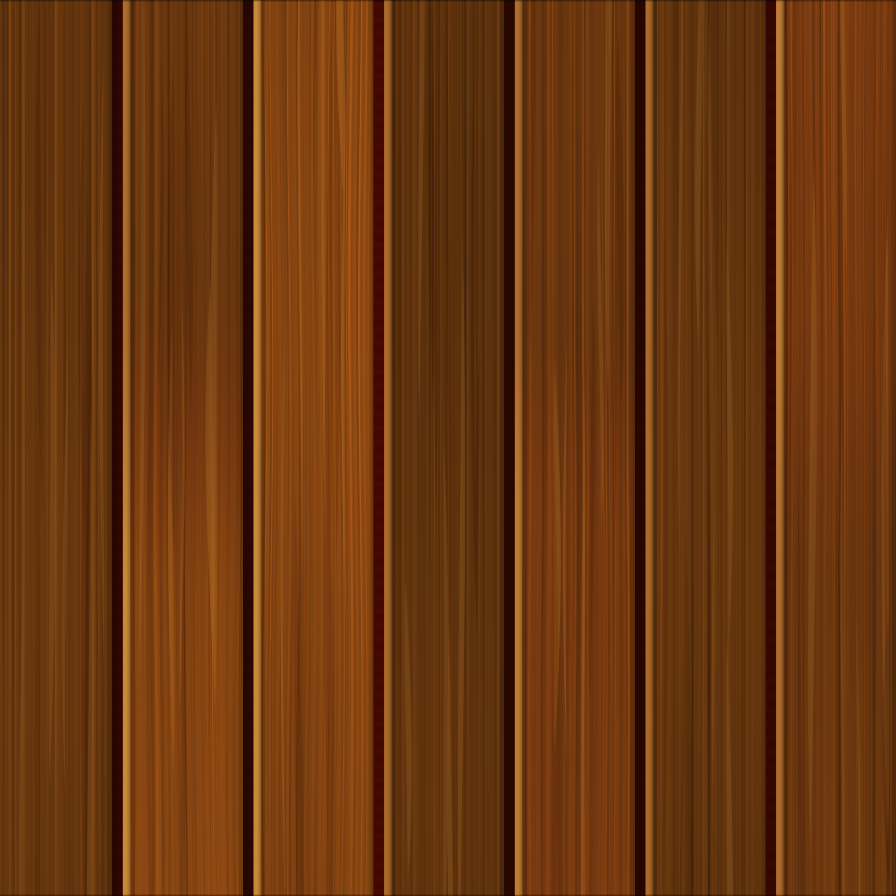
This texture is drawn by a WebGL 1 fragment shader. Its source:

```glsl
precision highp float;
// Seven upright wooden planks parted by dark gaps with a lit left bevel.
// Each plank gets its own warmth, straight grain lines from jittered 1D cells,
// and long tapered streaks bent by sines.

uniform vec2 u_resolution;

float hash(float n) {
  return fract(sin(n * 12.989 + 4.17) * 43758.5);
}

// Antialiased coverage of a stroke with half width w at distance d.
float stroke(float d, float w, float px) {
  return clamp((w - d) / px + 0.5, 0.0, 1.0);
}

// One for plank number k, zero for the others.
float isPlank(float id, float k) {
  return 1.0 - step(0.5, abs(id - k));
}

// Warmth of a plank, from brown (0) to orange (1), along its height.
float plankWarmth(float id, float y) {
  return isPlank(id, 1.0) * (0.08 + 0.92 * smoothstep(0.72, 0.3, y) * step(y, 0.72))
       + isPlank(id, 2.0)
       + isPlank(id, 4.0) * (0.62 - 0.5 * smoothstep(0.4, 0.65, y))
       + isPlank(id, 6.0) * (0.12 + 0.5 * smoothstep(0.3, 0.68, y));
}

// Straight grooves: one jittered dark line per cell, some with a lit side.
float grainLines(float x, float y, float id, float px) {
  float grain = 0.0;
  for (int i = 0; i < 3; i++) {
    float layer = float(i);
    float cells = 8.0 + 7.0 * layer;
    float q = x * cells;
    float seed = floor(q) + id * 37.0 + layer * 191.0;
    float r = hash(seed);
    float s = hash(seed + 0.5);
    float u = fract(q) - 0.3 - 0.35 * r;
    float w = 0.06 + 0.13 * s;
    float fade = 0.65 + 0.35 * sin(y * (2.0 + 3.0 * r) + 6.3 * s);
    grain -= (0.05 + 0.13 * r) * fade * stroke(abs(u), w, px * cells);
    grain += 0.2 * step(0.62, s) * fade * stroke(abs(u - w - 0.06), 0.06, px * cells);
    grain += 0.05 * (s - 0.5);
  }
  return grain;
}

void main() {
  vec2 uv = gl_FragCoord.xy / u_resolution;
  float px = 6.857 / u_resolution.x;
  float s = uv.x * 6.857 + 0.143;
  float id = floor(s);
  float x = fract(s);
  float y = uv.y;

  // Base wood, a little redder where brown turns to orange
  float warm = plankWarmth(id, y);
  vec3 wood = mix(vec3(0.405, 0.215, 0.055), vec3(0.54, 0.275, 0.07), warm);
  wood.g -= 0.07 * warm * (1.0 - warm);
  wood *= 1.0 - 0.06 * isPlank(id, 3.0);
  wood *= 1.0 + 0.03 * sin(y * 5.0 + id * 2.4);

  // Fine grain
  float bend = 0.012 * warm * sin(y * 7.0 + id * 3.0 + x * 4.0);
  wood *= 1.0 + grainLines(x + bend, y, id, px);

  // Tapered streaks, alternately dark and light
  for (int i = 0; i < 10; i++) {
    float n = float(i);
    float seed = id * 23.0 + n * 3.7;
    float r = hash(seed);
    float t = (y - hash(seed + 1.1)) / (0.16 + 0.34 * hash(seed + 2.3));
    float center = 0.2 + 0.74 * r + 0.014 * sin(t * 2.2 + r * 30.0);
    float w = (0.008 + 0.024 * hash(seed + 3.1)) * (1.0 - t * t);
    float cover = stroke(abs(x - center), w, px) * smoothstep(1.05, 0.8, abs(t)) * step(abs(t), 1.05);
    float light = step(0.5, fract(n * 0.5 + 0.1));
    vec3 pale = mix(vec3(0.5, 0.3, 0.11), vec3(0.64, 0.37, 0.11), warm);
    vec3 deep = wood * vec3(0.87, 0.81, 0.75);
    wood = mix(wood, mix(pale, deep, light), cover * mix(0.6, 0.75, light));
  }

  // Shaded flanks beside the gap and behind the bevel
  wood *= 1.0 - 0.25 * smoothstep(0.955, 1.0, x);
  wood *= 1.0 - 0.2 * stroke(abs(x - 0.158), 0.014, px) * step(0.5, id);

  // Lit bevel, brightest on the orange planks
  vec3 bevel = mix(vec3(0.67, 0.41, 0.17), vec3(0.79, 0.54, 0.22), warm);
  bevel *= 1.0 - 0.22 * smoothstep(0.105, 0.14, x);
  vec3 color = mix(wood, bevel, stroke(abs(x - 0.11), 0.028, px));

  // Gap, redder after the orange plank and before the last one
  float red = isPlank(id, 3.0) + 0.45 * isPlank(id, 6.0) + 0.3 * isPlank(id, 1.0) * step(0.045, x);
  vec3 gap = mix(vec3(0.165, 0.025, 0.0), vec3(0.285, 0.035, 0.0), red);
  gap *= 0.94 + 0.06 * sin(y * 400.0);
  color = mix(color, gap, stroke(abs(x - 0.041), 0.041, px));

  // Thin dark rim at top and bottom
  float rim = min(y, 1.0 - y);
  color *= 1.0 - 0.35 * stroke(rim, 0.0015, 1.0 / u_resolution.y);

  gl_FragColor = vec4(color, 1.0);
}
```
